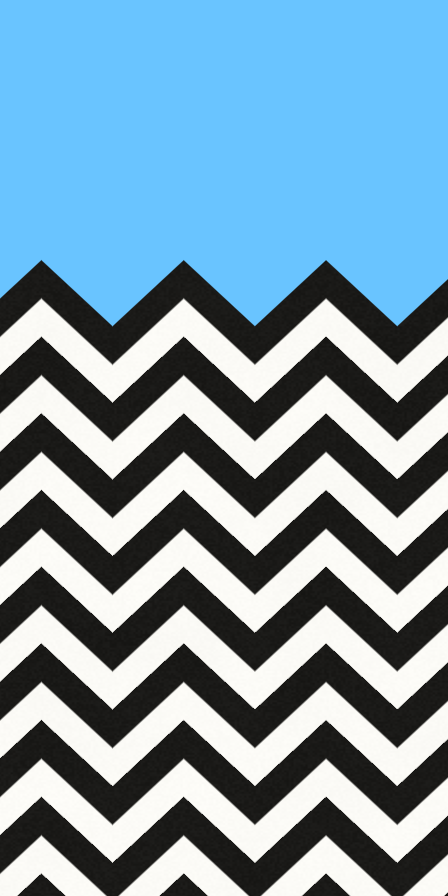
Give the GLSL for this pattern, as a WebGL 1 fragment shader.

```glsl
precision highp float;
// Black and white chevron cloth below a flat blue field with a zigzag border.
// A triangle wave shifts the height, so each zigzag becomes a level stripe;
// value noise adds a faint woven grain to the cloth.

uniform vec2 u_resolution;

float hash(vec2 p) {
  vec3 q = fract(vec3(p.xyx) * 0.1031);
  q += dot(q, q.yzx + 33.33);
  return fract((q.x + q.y) * q.z);
}

float valueNoise(vec2 p) {
  vec2 cell = floor(p);
  vec2 f = fract(p);
  f = f * f * (3.0 - 2.0 * f);
  float low = mix(hash(cell), hash(cell + vec2(1.0, 0.0)), f.x);
  float high = mix(hash(cell + vec2(0.0, 1.0)), hash(cell + 1.0), f.x);
  return mix(low, high, f.y);
}

// 0 at the peaks, 1 at the valleys
float zigzag(float x) {
  return 2.0 * abs(fract((x - 0.0924) / 0.3177 + 0.5) - 0.5);
}

void main() {
  // Canvas width is one unit; depth runs down from the top edge
  vec2 p = gl_FragCoord.xy / u_resolution.x;
  float pixel = 1.0 / u_resolution.x;
  float depth = u_resolution.y / u_resolution.x - p.y;

  // Depth below the upper border, with the zigzag flattened out
  float below = depth - 0.5807 - 0.1475 * zigzag(p.x);
  float slant = 0.733; // vertical offset to perpendicular distance

  // Signed distance to the nearest stripe edge, positive inside white
  float period = 0.1712;
  float phase = fract(below / period);
  float edge = (0.25 - abs(phase - 0.75)) * period * slant;
  float soft = max(0.0026, 0.75 * pixel);
  float white = smoothstep(-soft, soft, edge);
  // The first black stripe meets the blue directly
  white *= step(0.04, below);

  // Cloth colour with fine grain and broad, weak unevenness
  vec3 cloth = mix(vec3(0.10, 0.098, 0.09), vec3(0.985, 0.982, 0.965), white);
  float grain = valueNoise(p * vec2(190.0, 230.0)) - 0.5;
  float shade = valueNoise(p * 9.0) - 0.5;
  cloth += grain * mix(0.03, 0.015, white) + shade * 0.01;

  // Crisp border between the blue field and the cloth
  float cover = smoothstep(-0.75 * pixel, 0.75 * pixel, below * slant);
  vec3 blue = vec3(0.41, 0.77, 1.0);
  gl_FragColor = vec4(mix(blue, cloth, cover), 1.0);
}
```
